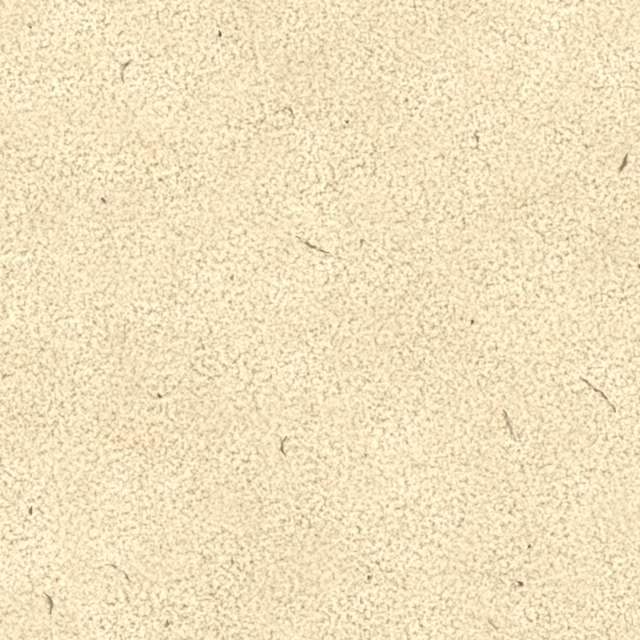
Reproduce this texture procedurally as a Shadertoy shader.

```glsl
// Cream recycled paper: fine band-limited grain over soft mottling,
// with scattered pale hairs, a few rough plant fibres and dark specks.
// Grain is gradient noise; each fibre is a bent, tapered segment distance.

const vec3 PAPER = vec3(0.958, 0.886, 0.750);
const vec3 FIBRE_COLOR = vec3(0.33, 0.27, 0.19);
const vec3 WARM_TINT = vec3(0.004, -0.010, -0.026);

const float GRAIN_COARSE = 122.0;   // cells per canvas height
const float GRAIN_FINE = 205.0;
const float GRAIN_CONTRAST = 0.180;
const float GRAIN_SKEW = 0.5;       // makes pits deeper than highlights
const float MOTTLE_CONTRAST = 0.034;

const int HAIR_COUNT = 80;
const int FIBRE_COUNT = 11;
const int SPECK_COUNT = 18;

float hash(vec2 p) {
    vec3 q = fract(p.xyx * vec3(0.1031, 0.1030, 0.0973));
    q += dot(q, q.yzx + 33.33);
    return fract((q.x + q.y) * q.z);
}

vec2 gradientAt(vec2 cell) {
    float angle = 6.2832 * hash(cell + 17.0);
    return vec2(cos(angle), sin(angle));
}

float gradientNoise(vec2 p) {
    vec2 i = floor(p), f = p - i;
    vec2 u = f * f * f * (f * (f * 6.0 - 15.0) + 10.0);
    vec2 e = vec2(0.0, 1.0);
    float low = mix(dot(gradientAt(i), f),
                    dot(gradientAt(i + e.yx), f - e.yx), u.x);
    float high = mix(dot(gradientAt(i + e.xy), f - e.xy),
                     dot(gradientAt(i + e.yy), f - e.yy), u.x);
    return mix(low, high, u.y);
}

vec2 rotate(vec2 p, float angle) {
    float c = cos(angle), s = sin(angle);
    return vec2(c * p.x + s * p.y, c * p.y - s * p.x);
}

// Coverage of a bent strand centred on the origin, thinner at its ends
float strand(vec2 p, float halfLength, float halfWidth, float bend) {
    float along = clamp(p.x / halfLength, -1.0, 1.0);
    p.y -= bend * halfLength * (along * along - 0.4);
    float dist = length(vec2(p.x - along * halfLength, p.y));
    float width = halfWidth * (1.0 - 0.5 * along * along);
    float blur = 0.0015 + 0.5 / iResolution.y;
    return 1.0 - smoothstep(width - blur, width + blur, dist);
}

// Evenly scattered strands; ranges are (minimum, maximum)
float scatter(vec2 p, int count, float seed, vec2 lengths, float width, vec2 inks) {
    float ink = 0.0;
    for (int i = 0; i < count; i++) {
        float n = float(i) + 1.0;
        vec2 jitter = vec2(hash(vec2(n, seed)), hash(vec2(n, seed + 1.0)));
        vec2 center = fract(n * vec2(0.7549, 0.5698) + seed * 0.137 + 0.15 * jitter);
        float angle = 1.85 + 1.9 * (hash(vec2(n, seed + 2.0)) - 0.5);
        float size = hash(vec2(n, seed + 3.0));
        float bend = 0.9 * (hash(vec2(n, seed + 4.0)) - 0.5);
        float strength = mix(inks.x, inks.y, hash(vec2(n, seed + 5.0)));
        float halfLength = mix(lengths.x, lengths.y, size * size);
        ink = max(ink, strength * strand(rotate(p - center, angle), halfLength, width, bend));
    }
    return ink;
}

void mainImage(out vec4 fragColor, in vec2 fragCoord) {
    vec2 p = fragCoord / iResolution.y;

    // Grain, slightly uneven in strength from patch to patch
    float grain = gradientNoise(rotate(p, 0.25) * GRAIN_COARSE)
                + 0.95 * gradientNoise(rotate(p, 0.9) * GRAIN_FINE + 40.0);
    grain -= GRAIN_SKEW * (grain * grain - 0.09);
    float patchiness = 1.0 + 0.5 * gradientNoise(p * 13.0 + 7.0);

    // Mottling at several scales and rare warm stains
    float mottle = 0.9 * gradientNoise(p * 4.0 + 3.0)
                 + 0.8 * gradientNoise(rotate(p, 0.5) * 17.0 + 11.0)
                 + 0.8 * gradientNoise(rotate(p, 1.1) * 45.0 + 29.0);
    float warmth = smoothstep(0.15, 0.65, gradientNoise(p * 11.0 + 61.0));

    vec3 color = PAPER + GRAIN_CONTRAST * patchiness * grain + MOTTLE_CONTRAST * mottle;
    color += WARM_TINT * warmth;

    // Strands with rough edges, broken up along their length by noise
    vec2 rough = vec2(gradientNoise(p * 95.0 + 5.0), gradientNoise(p * 95.0 + 55.0));
    vec2 q = p + 0.0035 * rough;
    float hairs = scatter(q, HAIR_COUNT, 3.0, vec2(0.004, 0.018), 0.0014, vec2(0.10, 0.34));
    float fibres = scatter(q, FIBRE_COUNT, 12.0, vec2(0.010, 0.038), 0.0025, vec2(0.35, 0.75));
    float specks = scatter(q, SPECK_COUNT, 25.0, vec2(0.001, 0.006), 0.0027, vec2(0.45, 0.95));
    float breaks = smoothstep(-0.4, 0.3, gradientNoise(p * 75.0 + 90.0));
    float ink = max(max(hairs, fibres) * mix(0.3, 1.0, breaks), specks);

    color = mix(color, FIBRE_COLOR, ink);
    fragColor = vec4(clamp(color, 0.0, 1.0), 1.0);
}
```
